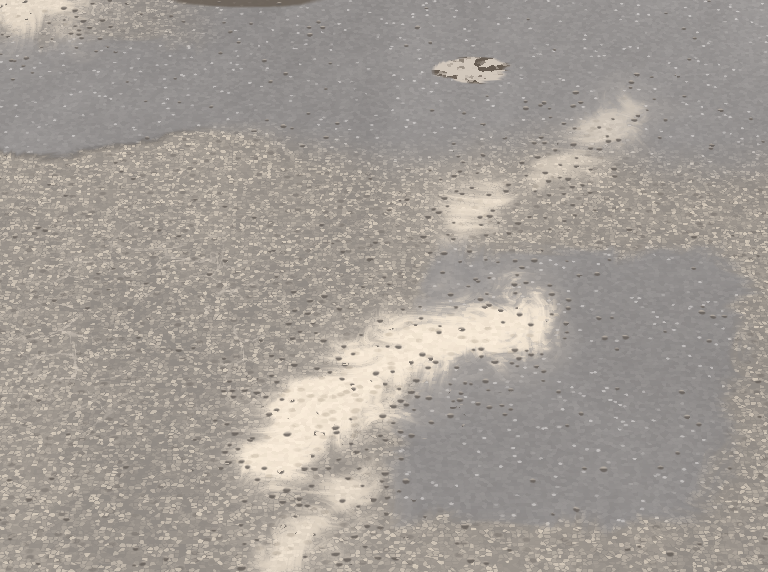
Write a Shadertoy shader that draws this texture.

```glsl
// Worn asphalt road with smooth repair patches, spilled sand, cracks and pebbles.

const vec3 PATCH_GREY  = vec3(0.570, 0.558, 0.555);
const vec3 ROUGH_DARK  = vec3(0.570, 0.545, 0.520);
const vec3 ROUGH_LIGHT = vec3(0.840, 0.795, 0.735);
const vec3 CREVICE     = vec3(0.460, 0.435, 0.415);
const vec3 DUST        = vec3(0.820, 0.780, 0.735);
const vec3 SAND        = vec3(0.965, 0.912, 0.840);
const vec3 RUBBLE_DARK = vec3(0.400, 0.360, 0.320);
const vec2 GRAIN_SCALE  = vec2(100.0, 160.0);
const vec2 CLUMP_SCALE  = vec2(46.0, 85.0);
const vec2 CRACK_SCALE  = vec2(11.0, 19.0);
const vec2 PEBBLE_SCALE = vec2(42.0, 56.0);

// Sand spills: segment ends, then radius and strength
const int SPILLS = 6;
const vec4 SPILL_ENDS[SPILLS] = vec4[SPILLS](
    vec4(0.49, 0.22, 0.64, 0.34), vec4(0.64, 0.35, 0.89, 0.44),
    vec4(0.50, 0.03, 0.61, 0.14), vec4(0.81, 0.63, 0.86, 0.645),
    vec4(0.95, 0.69, 1.10, 0.80), vec4(-0.05, 1.0, 0.10, 1.0));
const vec2 SPILL_SHAPE[SPILLS] = vec2[SPILLS](
    vec2(0.064, 1.0), vec2(0.058, 1.0), vec2(0.036, 0.75),
    vec2(0.032, 0.8), vec2(0.022, 0.55), vec2(0.050, 0.8));

vec2 hash2(vec2 c) {
    vec3 q = fract(c.xyx * vec3(0.1031, 0.1030, 0.0973));
    q += dot(q, q.yzx + 33.33);
    return fract((q.xx + q.yz) * q.zy);
}

// x: nearest distance, y: gap to second nearest, z: cell random, w: height above centre
vec4 cellular(vec2 p) {
    vec2 base = floor(p);
    vec4 cell = vec4(9.0);
    float second = 9.0;
    for (int j = -1; j <= 1; j++)
    for (int i = -1; i <= 1; i++) {
        vec2 id = base + vec2(i, j);
        vec2 toPoint = id + 0.1 + 0.8 * hash2(id) - p;
        float d = length(toPoint);
        if (d < cell.x) {
            second = cell.x;
            cell = vec4(d, 0.0, hash2(id + 71.3).x, -toPoint.y);
        } else second = min(second, d);
    }
    cell.y = second - cell.x;
    return cell;
}

float layeredSines(vec2 p) {
    float sum = 0.0, amp = 0.5;
    for (int i = 0; i < 5; i++) {
        p = mat2(0.8, -0.6, 0.6, 0.8) * p * 1.9 + 1.7;
        p += 0.7 * sin(p.yx * 1.3);
        sum += amp * sin(p.x) * sin(p.y);
        amp *= 0.65;
    }
    return sum;
}

float segmentDistance(vec2 p, vec2 a, vec2 b) {
    vec2 ab = b - a;
    return length(p - a - ab * clamp(dot(p - a, ab) / dot(ab, ab), 0.0, 1.0));
}

float roundBox(vec2 p, vec2 halfSize, float radius) {
    vec2 q = abs(p) - halfSize + radius;
    return length(max(q, 0.0)) + min(max(q.x, q.y), 0.0) - radius;
}

void mainImage(out vec4 fragColor, in vec2 fragCoord) {
    vec2 p = fragCoord / iResolution.y;
    float pixel = 1.0 / iResolution.y;
    vec2 ground = vec2((p.x - 0.67) * (1.0 + 0.4 * p.y), p.y + 0.3 * p.y * p.y);
    float broad = layeredSines(p * 3.0);
    float ragged = layeredSines(p * vec2(11.0, 17.0) + 4.0);
    vec4 grain = cellular(ground * GRAIN_SCALE + 0.3 * ragged);
    vec4 clump = cellular(ground * CLUMP_SCALE + 7.0);

    // Coarse asphalt
    float grit = grain.z * grain.z * smoothstep(0.0, 0.3, grain.y);
    float light = 0.85 * grit + 0.22 * clump.z + 0.12 * broad - 0.02;
    vec3 color = mix(ROUGH_DARK, ROUGH_LIGHT, clamp(light, 0.0, 1.0));
    float crevice = smoothstep(0.72, 0.95, clump.z) * smoothstep(0.5, 0.2, clump.x);
    color = mix(color, CREVICE, 0.6 * crevice * (1.0 - grit));

    // Smooth repair patches
    float seam = 0.75 + 0.025 * sin(p.x * 11.0 + 3.6) - 0.02 * smoothstep(0.5, 0.9, p.x);
    float seamDistance = p.y - seam + 0.012 * ragged;
    float seamWidth = mix(0.006, 0.06, smoothstep(0.25, 0.7, p.x));
    float upper = smoothstep(-seamWidth, seamWidth, seamDistance);
    float tanShoulder = smoothstep(0.91, 0.95, p.y + 0.03 * ragged) * smoothstep(0.42, 0.25, p.x);
    upper *= 1.0 - 0.75 * tanShoulder;
    vec2 lowerPoint = p - vec2(1.0 + 0.14 * (p.y - 0.33), 0.325);
    float lowerDistance = roundBox(lowerPoint, vec2(0.285, 0.235), 0.07) + 0.035 * ragged;
    float lower = smoothstep(0.025, -0.025, lowerDistance);
    float streaks = layeredSines(mat2(0.8, -0.6, 0.6, 0.8) * p * vec2(2.0, 9.0));
    vec3 patchColor = PATCH_GREY + 0.025 * broad + 0.02 * streaks * upper;
    patchColor += 0.035 * upper * smoothstep(0.8, 1.3, p.x) + 0.035 * (grain.z - 0.5);
    patchColor += 0.17 * smoothstep(0.95, 0.99, grain.z) * smoothstep(0.5, 0.25, grain.x);
    color = mix(color, patchColor, 0.93 * max(upper, lower));
    float seamLine = smoothstep(0.009, 0.0, abs(seamDistance)) * smoothstep(0.4, 0.28, p.x);
    color -= 0.08 * seamLine;

    // Pale cracks
    vec4 crack = cellular(ground * CRACK_SCALE + 0.35 * ragged + 3.0);
    float crackZone = smoothstep(1.1, 0.5, length((p - vec2(0.27, 0.41)) / vec2(0.29, 0.24)));
    float crackLine = smoothstep(0.09, 0.02, crack.y) * smoothstep(-0.25, 0.15, broad + 0.5 * ragged);
    color = mix(color, DUST, 0.75 * crackLine * crackZone * (0.5 + 0.5 * grain.z));

    // Sand and its dusty fringe
    float sand = 0.0, fringe = 0.0, spillEdge = 1.0;
    for (int i = 0; i < SPILLS; i++) {
        float d = segmentDistance(p, SPILL_ENDS[i].xy, SPILL_ENDS[i].zw) - SPILL_SHAPE[i].x;
        d += 0.04 * ragged + 0.022 * (grain.z - 0.5) + 0.015 * broad;
        sand = max(sand, SPILL_SHAPE[i].y * smoothstep(0.022, -0.028, d));
        fringe = max(fringe, SPILL_SHAPE[i].y * smoothstep(0.085, -0.01, d));
        spillEdge = min(spillEdge, d);
    }
    color = mix(color, DUST, 0.45 * fringe * (0.4 + 0.6 * grain.z));
    color = mix(color, SAND + 0.05 * (grain.z - 0.6) - 0.1 * crevice, sand);

    // Pothole with broken rubble, and a shadow at the far edge
    float hole = length((p - vec2(0.826, 0.878)) / vec2(0.068, 0.021)) + 0.35 * ragged;
    vec3 rubble = mix(RUBBLE_DARK, DUST, smoothstep(0.2, 0.6, clump.z + 0.3 * grain.z - 0.1));
    color = mix(color, rubble, smoothstep(1.05, 0.85, hole));
    float shadow = length((p - vec2(0.43, 1.005)) / vec2(0.14, 0.018)) + 0.1 * ragged;
    color = mix(color, RUBBLE_DARK, 0.8 * smoothstep(1.1, 0.8, shadow));

    // Loose pebbles, lit from above
    vec4 pebble = cellular(ground * PEBBLE_SCALE + 0.15 * ragged);
    float density = 0.04 + 0.3 * smoothstep(0.11, 0.0, abs(spillEdge - 0.02)) * (1.0 - 0.6 * upper);
    float radius = 0.14 + 0.16 * fract(pebble.z * 37.0);
    float soft = 0.05 + pixel * PEBBLE_SCALE.y * 0.5;
    float stone = smoothstep(radius + soft, radius - soft, pebble.x) * step(pebble.z, density);
    vec3 stoneColor = mix(CREVICE - 0.06, DUST - 0.08, smoothstep(-0.02, 0.2, pebble.w));
    color = mix(color, stoneColor, 0.85 * stone);

    fragColor = vec4(clamp(color, 0.0, 1.0), 1.0);
}
```
